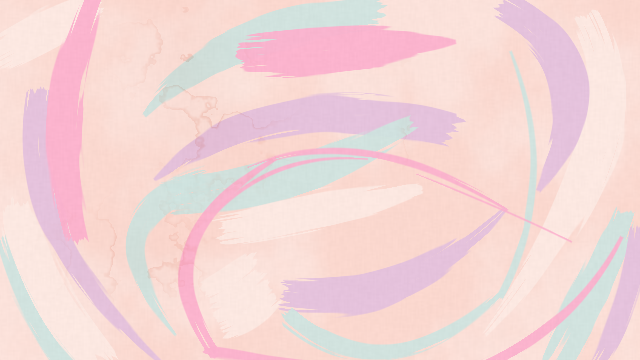
This background is drawn by a WebGL 2 fragment shader. Its source:

```glsl
#version 300 es
precision highp float;

uniform vec2 u_resolution;
out vec4 outColor;

const float CANVAS_HEIGHT = 9.0; // canvas is 16 by 9 units
const vec3 PEACH = vec3(0.982, 0.845, 0.808);
const vec3 BLUSH = vec3(0.985, 0.885, 0.857);
const vec3 CREAM = vec3(0.988, 0.912, 0.886);
const vec3 AQUA = vec3(0.81, 0.89, 0.875);
const vec3 LILAC = vec3(0.892, 0.755, 0.865);
const vec3 PINK = vec3(0.985, 0.695, 0.805);
const vec3 STAIN = vec3(0.955, 0.85, 0.82);
const float OPACITY = 0.94;
const float BRISTLES = 11.0;  // bristle lines per unit
const float END_RAGGED = 1.5; // torn length in half widths
const float GRAIN = 0.011;

vec3 color;
vec2 p;
float pixel;

float hash(vec2 v) {
    vec3 q = fract(v.xyx * 0.1031);
    q += dot(q, q.yzx + 33.33);
    return fract((q.x + q.y) * q.z);
}

float noise(vec2 v) {
    vec2 i = floor(v), f = fract(v);
    f = f * f * (3.0 - 2.0 * f);
    return mix(mix(hash(i), hash(i + vec2(1, 0)), f.x),
               mix(hash(i + vec2(0, 1)), hash(i + 1.0), f.x), f.y);
}

float fbm(vec2 v) {
    float sum = 0.0, amp = 0.5;
    for (int i = 0; i < 5; i++) {
        sum += amp * noise(v);
        v = v * 2.03 + 7.1;
        amp *= 0.5;
    }
    return sum;
}

float glow(float x, float y, float rx, float ry) {
    vec2 d = (p - vec2(x, y)) / vec2(rx, ry);
    return exp(-dot(d, d));
}

vec3 curve(vec3 a, vec3 c, vec3 b, float t) {
    return mix(mix(a, c, t), mix(c, b, t), t);
}

// Dry brush from a through m to b: xy is the place, z the half width
void stroke(vec3 ink, vec3 a, vec3 m, vec3 b) {
    vec3 c = 2.0 * m - 0.5 * (a + b);
    vec2 lo = min(min(a, b), c).xy - 0.8, hi = max(max(a, b), c).xy + 0.8;
    if (any(lessThan(p, lo)) || any(greaterThan(p, hi))) return;

    // Nearest point: coarse search, then refinement
    float t = 0.0, best = 1e5;
    for (int i = 0; i <= 10; i++) {
        float k = float(i) / 10.0, d = distance(p, curve(a, c, b, k).xy);
        if (d < best) { best = d; t = k; }
    }
    vec2 away, dir;
    for (int i = 0; i < 4; i++) {
        dir = 2.0 * mix(c - a, b - c, t).xy;
        away = p - curve(a, c, b, t).xy;
        if (i < 3) t = clamp(t + dot(away, dir) / dot(dir, dir), 0.0, 1.0);
    }
    dir = normalize(dir);
    float size = distance(a.xy, m.xy) + distance(m.xy, b.xy);
    float along = t * size + dot(away, dir);
    float across = dir.x * away.y - dir.y * away.x;
    float width = max(curve(a, c, b, t).z, 0.012);

    // Ragged sides, torn ends and gaps between bristles
    vec2 seed = a.xy * 7.3 + 40.0;
    float line = across * BRISTLES;
    float side = abs(across) - width * (0.78 + 0.42 * noise(vec2(along * 0.8, line) + seed));
    float tear = 0.65 * noise(vec2(line, 3.0) + seed)
               + 0.35 * noise(vec2(line * 2.5, along * 2.0) + seed) - 0.3;
    float end = max(-along, along - size) + END_RAGGED * width * tear;
    float cover = smoothstep(pixel, -pixel, max(side, end));
    float dry = 0.22 * smoothstep(0.4, 1.1, abs(across) / width)
              + 0.2 * smoothstep(0.3, 0.0, min(t, 1.0 - t));
    float streak = noise(vec2(along * 0.55, line * 2.0) + seed.yx);
    cover *= smoothstep(0.0, 0.08, 1.05 - dry - streak);
    color = mix(color, ink, cover * OPACITY);
}

void main() {
    pixel = CANVAS_HEIGHT / u_resolution.y;
    p = gl_FragCoord.xy * pixel;

    // Mottled paper
    float cloud = fbm(p * 0.55 + 11.0);
    color = mix(PEACH, BLUSH, smoothstep(0.3, 0.7, cloud));
    color = mix(color, BLUSH, 0.6 * glow(0.3, 6.0, 1.5, 3.0));
    color = mix(color, CREAM, 0.5 * glow(6.0, 6.9, 1.2, 0.7));

    // Pale strokes
    stroke(CREAM, vec3(-.2, 7.5, .3), vec3(1.1, 8.2, .5), vec3(2.5, 8.9, .25));
    stroke(CREAM, vec3(.4, 4, .3), vec3(1, 2, .55), vec3(2.6, -.3, .5));
    stroke(CREAM, vec3(5.4, 3.25, .35), vec3(7.9, 3.7, .5), vec3(10.6, 4.3, .1));
    stroke(CREAM, vec3(14.6, 8.7, .3), vec3(14.85, 5.25, .55), vec3(12.1, .6, .05));
    for (float i = 0.0; i < 4.0; i++) {
        vec3 s = vec3(5.0 + 0.18 * i, 1.75 - 0.36 * i, 0.15);
        stroke(CREAM, s, s + vec3(.7, .35, .11), s + vec3(1.4, .9, .01));
    }
    // Upper sweeps
    stroke(AQUA, vec3(3.6, 6.1, .05), vec3(5.95, 7.85, .46), vec3(9.6, 8.65, .4));
    stroke(PINK, vec3(5.9, 7.6, .34), vec3(8.3, 7.75, .6), vec3(11.4, 7.95, .05));
    stroke(LILAC, vec3(3.85, 4.5, .04), vec3(7.2, 6.03, .47), vec3(11.5, 5.7, .4));
    stroke(LILAC, vec3(12.4, 8.95, .36), vec3(14.2, 7.02, .48), vec3(13.45, 4.2, .06));
    // Left arcs
    stroke(AQUA, vec3(0, 3.1, .12), vec3(.7, 1.3, .2), vec3(1.8, -.3, .25));
    stroke(LILAC, vec3(1, 6.85, .28), vec3(1.4, 3.3, .32), vec3(4.06, -.1, .05));
    stroke(PINK, vec3(2.5, 9.4, .17), vec3(1.62, 6.1, .45), vec3(1.98, 2.9, .26));
    // Central hook and lower sweep
    stroke(AQUA, vec3(4.42, .6, .04), vec3(3.45, 3.1, .28), vec3(5.3, 4.5, .35));
    stroke(AQUA, vec3(4.1, 4.1, .4), vec3(7.2, 4.6, .52), vec3(10.35, 5.95, .16));
    stroke(LILAC, vec3(7, 1.65, .34), vec3(9.9, 1.95, .46), vec3(12.65, 3.8, .05));
    // Right ring and corner
    stroke(AQUA, vec3(7.1, 1.2, .25), vec3(9.7, .2, .2), vec3(12.6, 1.75, .09));
    stroke(AQUA, vec3(12.45, 1.5, .1), vec3(13.33, 4.5, .09), vec3(12.75, 7.75, .03));
    stroke(AQUA, vec3(13.8, -.2, .4), vec3(14.9, 1.9, .48), vec3(15.65, 3.8, .22));
    stroke(LILAC, vec3(14.8, -.3, .15), vec3(15.65, 1.4, .3), vec3(16.1, 3.5, .3));
    // Pink loop
    stroke(PINK, vec3(5.4, .1, .15), vec3(4.77, 2.75, .18), vec3(6.9, 5.04, .05));
    stroke(PINK, vec3(6.2, 4.8, .03), vec3(9.27, 5.15, .09), vec3(12.7, 3.75, .04));
    stroke(PINK, vec3(5.4, 3.7, .04), vec3(7.1, 4.8, .05), vec3(9.2, 5.02, .02));
    stroke(PINK, vec3(10.4, 4.65, .02), vec3(12.5, 3.78, .02), vec3(14.3, 2.95, .02));
    stroke(PINK, vec3(5.1, .25, .12), vec3(6.2, .08, .12), vec3(8, -.1, .05));
    stroke(PINK, vec3(12, -.2, .16), vec3(14.1, 1.15, .11), vec3(15.55, 3.1, .04));

    // Water stains with drying rims, then woven grain
    float wet = fbm(p * 0.9 + 3.0);
    float rim = smoothstep(0.55, 0.5, wet) * smoothstep(0.49, 0.5, wet);
    float area = glow(4.7, 7.6, 1.2, 1.5) + glow(5.6, 5.5, 1.3, 1.0)
               + glow(3.5, 2.7, 1.6, 1.0) + 0.6 * glow(10.15, 6.2, 0.15, 1.1);
    color *= mix(vec3(1), STAIN, min(area, 1.0) * (0.3 * cloud + 0.6 * rim));
    float weave = noise(p * vec2(26, 5)) + noise(p * vec2(9, 22)) - 1.0;
    outColor = vec4(color + GRAIN * weave, 1);
}
```
